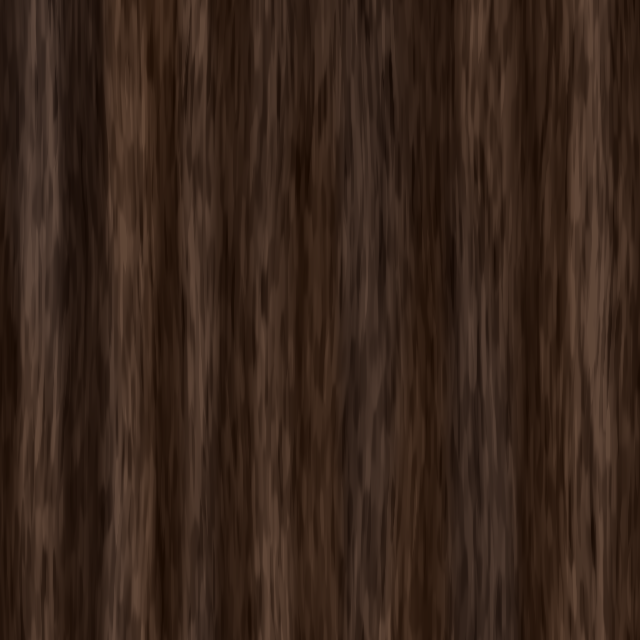
A WebGL 1 fragment shader for this texture:

```glsl
precision highp float;
// Dark brown wood with straight vertical bands and fine, crisp fibres.
// A warped cosine lays out the bands; smooth cellular noise, stretched along
// the grain at several scales, adds stains, fibres, pale threads and grooves.

uniform vec2 u_resolution;

const vec3 DARK_WOOD  = vec3(0.130, 0.072, 0.040);
const vec3 PALE_WOOD  = vec3(0.330, 0.240, 0.187);
const vec3 WARM_SHIFT = vec3(0.011, 0.000, -0.011);

// Cells across and along the canvas for each layer of grain.
const vec2 TINT_CELLS   = vec2(11.0, 1.1);
const vec2 STAIN_CELLS  = vec2(25.0, 0.8);
const vec2 STREAK_CELLS = vec2(68.0, 3.5);
const vec2 FIBRE_CELLS  = vec2(150.0, 15.0);
const vec2 THREAD_CELLS = vec2(205.0, 9.0);

const float BASE_TONE       = 0.445;
const float BAND_CONTRAST   = 0.18;
const float STAIN_CONTRAST  = 0.19;
const float STREAK_CONTRAST = 0.18;
const float FIBRE_CONTRAST  = 0.31;
const float THREAD_CONTRAST = 0.32;

const float BAND_COUNT  = 6.98;
const float BAND_START  = 0.065;
const float CELL_SOFTNESS = 7.0;
const float TAU = 6.2831853;

float hash(vec2 p) {
  vec3 q = fract(vec3(p.xyx) * 0.1031);
  q += dot(q, q.yzx + 33.33);
  return fract((q.x + q.y) * q.z);
}

// Smooth cellular noise in -1..1; each column is shifted to avoid visible rows.
float cells(vec2 p, float seed) {
  float toneSum = 0.0;
  float weightSum = 0.0;
  for (int i = -1; i <= 1; i++) {
    float column = floor(p.x) + float(i);
    float y = p.y + 7.0 * hash(vec2(column + seed, seed + 3.0));
    for (int j = -1; j <= 1; j++) {
      vec2 cell = vec2(column, floor(y) + float(j));
      vec2 id = cell + seed;
      vec2 jitter = vec2(hash(id + 11.0), hash(id + 47.0));
      vec2 d = cell + 0.15 + 0.7 * jitter - vec2(p.x, y);
      float weight = exp(-CELL_SOFTNESS * dot(d, d));
      toneSum += weight * (2.0 * hash(id + 83.0) - 1.0);
      weightSum += weight;
    }
  }
  return toneSum / weightSum;
}

// Uneven pale bands: -1 in the dark gaps, 1 on the pale wood.
float bands(vec2 uv) {
  float x = uv.x - BAND_START + 0.002 * sin(4.0 * uv.y + 11.0 * uv.x);
  float phase = x * BAND_COUNT + 0.25 * (1.0 - cos(7.3 * x));
  return 2.0 * smoothstep(-0.6, 0.7, cos(TAU * phase)) - 1.0;
}

// Layered sines lean the fibres a little away from the vertical.
vec2 leanGrain(vec2 uv) {
  float lean = 0.0050 * sin(5.0 * uv.y + 14.0 * uv.x)
             + 0.0012 * sin(13.0 * uv.y - 31.0 * uv.x + 1.0);
  return uv + vec2(lean, 0.0);
}

void main() {
  vec2 uv = gl_FragCoord.xy / u_resolution;
  vec2 grain = leanGrain(uv);

  // Broad layout
  float band = bands(uv);
  float stain = cells(mix(uv, grain, 0.3) * STAIN_CELLS, 17.0);
  float tone = BASE_TONE + BAND_CONTRAST * band + STAIN_CONTRAST * stain;

  // Fibres, clearer on the pale bands
  float clarity = mix(0.55, 1.15, smoothstep(0.1, 0.7, tone));
  float streak = cells(mix(uv, grain, 0.6) * STREAK_CELLS, 131.0);
  float fibre = cells(grain * FIBRE_CELLS, 259.0);
  float thread = cells(grain * THREAD_CELLS, 401.0);
  float accents = smoothstep(0.3, 0.95, thread) - smoothstep(0.3, 0.95, -thread);
  tone += clarity * (STREAK_CONTRAST * streak + FIBRE_CONTRAST * fibre
                   + THREAD_CONTRAST * accents);

  // Colour, drifting between red-brown and grey-brown
  float warmth = cells(uv * TINT_CELLS, 61.0) - 0.2 * band;
  vec3 colour = mix(DARK_WOOD, PALE_WOOD, clamp(tone, -0.2, 1.2));
  colour += WARM_SHIFT * warmth;

  gl_FragColor = vec4(clamp(colour, 0.0, 1.0), 1.0);
}
```
